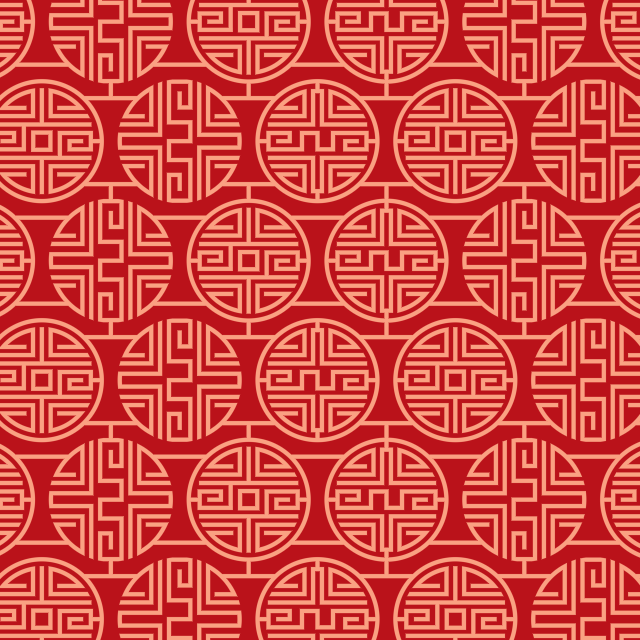
This pattern is drawn by a three.js fragment shader. Its source:

```glsl
// Staggered rows of round fretwork medallions joined by thin bars, coral on red.
varying vec2 vUv;

const float HALF_LINE = 2.6;   // half the line width; the canvas is 768 units wide
const float RADIUS = 74.5;
const vec2 PITCH = vec2(165.4, 143.4);

// Axis-aligned stroke with square ends
float bar(vec2 p, vec2 a, vec2 b) {
  vec2 d = abs(p - 0.5 * (a + b)) - 0.5 * abs(b - a) - HALF_LINE;
  return max(d.x, d.y);
}

// Squared hook that curls back from the outer end of a band
float hook(vec2 p, vec2 s, float start) {
  float d = bar(p, vec2(start, 1.0) * s, vec2(6.0, 1.0) * s);
  d = min(d, bar(p, vec2(6.0, 1.0) * s, vec2(6.0, -1.0) * s));
  d = min(d, bar(p, vec2(6.0, -1.0) * s, vec2(3.4, -1.0) * s));
  d = min(d, bar(p, vec2(3.4, -1.0) * s, vec2(3.4, 0.0) * s));
  return min(d, bar(p, vec2(3.4, 0.0) * s, vec2(4.8, 0.0) * s));
}

// Zigzag band with a hook at both ends, symmetric under a half turn
float meander(vec2 p, vec2 s) {
  p = p.x < 0.0 ? -p : p;
  float d = bar(p, vec2(0.0, -1.0) * s, vec2(0.0, 1.0) * s);
  d = min(d, bar(p, vec2(0.0, -1.0) * s, vec2(1.9, -1.0) * s));
  d = min(d, bar(p, vec2(1.9, -1.0) * s, vec2(1.9, 1.0) * s));
  return min(d, hook(p, s, 1.9));
}

// Curved triangle in a quadrant, opened at the rim and curling inward
float spiral(vec2 q, vec2 corner, float radius) {
  vec2 d = q - corner;
  float rim = radius - length(q);
  float inset = min(min(d.x, d.y), rim);
  float opening = max(abs(d.y - 7.5) - 2.3, 8.0 - d.x);
  float outline = max(abs(inset - HALF_LINE) - HALF_LINE, -opening);
  float curl = max(max(abs(d.y - 12.4) - HALF_LINE, 10.4 - d.x), -rim);
  return min(outline, curl);
}

// Open medallion: upright meander between split halves
float splitMedallion(vec2 p) {
  vec2 q = abs(p);
  float d = meander(vec2(p.y, -p.x), vec2(11.9, 12.8));
  d = min(d, bar(q, vec2(23.5, 7.7), vec2(23.5, 80.0)));
  d = min(d, bar(q, vec2(23.5, 7.7), vec2(80.0, 7.7)));
  d = min(d, max(q.y - 7.7, RADIUS - 2.0 * HALF_LINE - length(q)));
  d = min(d, spiral(q, vec2(31.5, 17.5), RADIUS));
  return max(d, length(p) - RADIUS);
}

// Ring, side stubs and quadrant bars shared by the ringed medallions
float ringFrame(vec2 q) {
  float d = abs(length(q) - RADIUS + HALF_LINE) - HALF_LINE;
  d = min(d, bar(q, vec2(62.0, 0.0), vec2(70.0, 0.0)));
  return min(d, bar(q, vec2(5.3, 20.0), vec2(57.0, 20.0)));
}

// Ringed medallion with a square at its heart
float squareMedallion(vec2 p) {
  vec2 q = abs(p);
  vec2 turned = p.x < 0.0 ? -p : p;
  float d = ringFrame(q);
  d = min(d, abs(max(q.x, q.y) - 10.3) - HALF_LINE);
  d = min(d, hook(turned, vec2(9.8), 2.2));
  d = min(d, bar(turned, vec2(21.6, -20.0), vec2(21.6, 9.8)));
  d = min(d, bar(q, vec2(0.0, 20.0), vec2(5.3, 20.0)));
  d = min(d, bar(q, vec2(0.0, 20.0), vec2(0.0, 61.0)));
  return min(d, spiral(q, vec2(8.0, 27.5), 64.0));
}

// Ringed medallion crossed by a level meander
float meanderMedallion(vec2 p) {
  vec2 q = abs(p);
  float d = min(ringFrame(q), meander(p, vec2(9.8)));
  d = min(d, bar(q, vec2(5.3, 20.0), vec2(5.3, 60.0)));
  d = min(d, bar(q, vec2(0.0, 60.0), vec2(5.3, 60.0)));
  d = min(d, bar(q, vec2(0.0, 60.0), vec2(0.0, 70.0)));
  return min(d, spiral(q, vec2(13.0, 27.5), 64.0));
}

// One row of medallions with its connecting bars
float medallionRow(vec2 p, float row) {
  float stemmed = mod(row, 2.0);
  p -= vec2(mix(215.6, 133.0, stemmed), 25.0 + PITCH.y * row);
  float column = floor(p.x / PITCH.x + 0.5);
  p.x -= PITCH.x * column;

  // The order of the three designs reverses on alternate rows
  float kind = mod(stemmed > 0.5 ? column : -column, 3.0);
  float d = kind < 0.5 ? splitMedallion(p)
          : kind < 1.5 ? squareMedallion(p) : meanderMedallion(p);

  float rails = abs(abs(p.y) - 51.6) - HALF_LINE;
  d = min(d, max(rails, RADIUS - HALF_LINE - length(p)));
  if (stemmed > 0.5) d = min(d, bar(abs(p), vec2(0.0, 74.0), vec2(0.0, 91.8)));
  return d;
}

void main() {
  vec2 p = vUv * 768.0;
  float soft = 0.7 * fwidth(p.x);
  float row = floor((p.y - 25.0) / PITCH.y);
  float d = min(medallionRow(p, row), medallionRow(p, row + 1.0));
  float ink = 1.0 - smoothstep(-soft, soft, d);
  gl_FragColor = vec4(mix(vec3(0.73, 0.07, 0.10), vec3(0.98, 0.63, 0.51), ink), 1.0);
}
```
